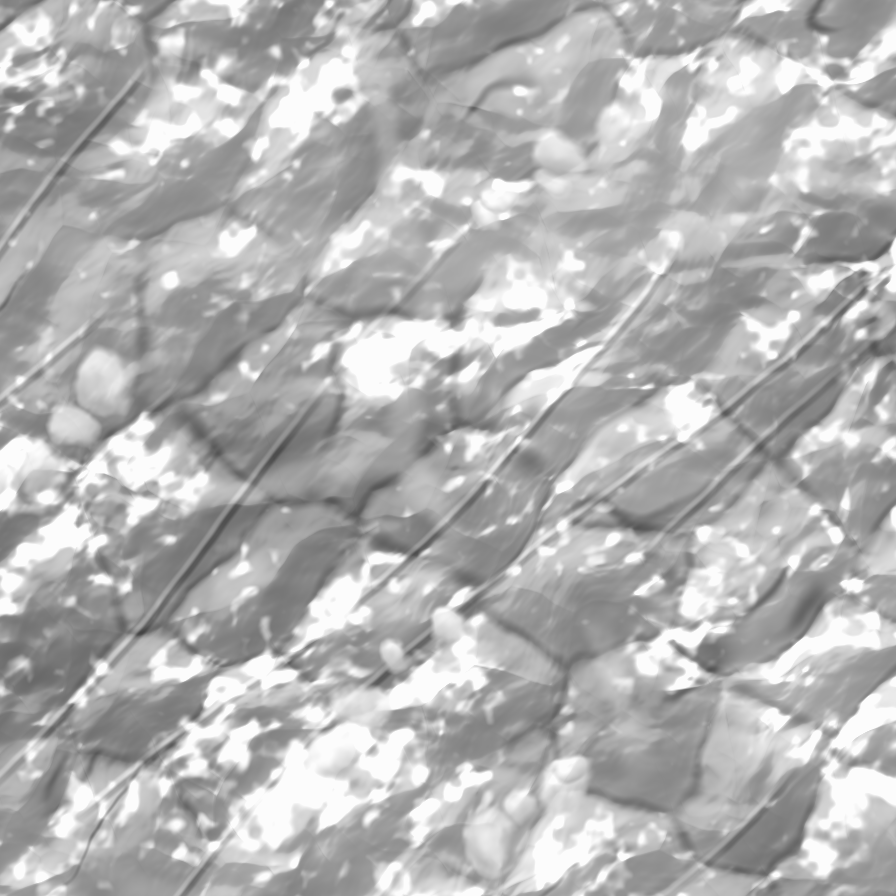
A WebGL 1 fragment shader for this texture:

```glsl
precision highp float;
uniform vec2 u_resolution;

float hash(vec2 p) {
  return fract(sin(dot(p, vec2(127.1, 311.7))) * 43758.5453);
}

float noise(vec2 p) {
  vec2 i = floor(p), f = fract(p);
  f = f * f * (3.0 - 2.0 * f);
  return mix(mix(hash(i), hash(i + vec2(1.0, 0.0)), f.x),
             mix(hash(i + vec2(0.0, 1.0)), hash(i + 1.0), f.x), f.y);
}

float fbm(vec2 p) {
  float sum = 0.0, amp = 0.53;
  for (int i = 0; i < 4; i++) {
    sum += amp * noise(p);
    p = mat2(1.6, 1.2, -1.2, 1.6) * p + 7.3;
    amp *= 0.5;
  }
  return sum;
}

// Distances to the nearest and second nearest cell point
vec2 cells(vec2 p) {
  vec2 near = vec2(8.0), base = floor(p);
  for (int y = -1; y <= 1; y++)
    for (int x = -1; x <= 1; x++) {
      vec2 c = base + vec2(float(x), float(y));
      float d = length(c + 0.15 + 0.7 * vec2(hash(c), hash(c + 41.3)) - p);
      near = d < near.x ? vec2(d, near.x) : vec2(near.x, min(near.y, d));
    }
  return near;
}

vec2 warp(vec2 p) {
  return p + 0.075 * (vec2(fbm(p * 6.0), fbm(p * 6.0 + 31.0)) - 0.5);
}

// x runs along the fibres, y across them
vec2 fibreSpace(vec2 p) {
  return vec2(dot(p, vec2(0.71, 0.70)), dot(p, vec2(-0.70, 0.71)));
}

// Folded tissue: x is height, y is the gap to the nearest fold edge
vec2 tissue(vec2 p) {
  vec2 w = warp(p), q = fibreSpace(w);
  vec2 c = cells(q * vec2(5.2, 7.4) + 3.0);
  vec2 lump = cells(w * vec2(15.0, 17.0) + 8.0);
  float gap = c.y - c.x;
  float h = 0.05 * smoothstep(0.0, 0.7, gap) - 0.03 * c.x;
  h += 0.016 * smoothstep(0.0, 0.6, lump.y - lump.x) * noise(p * 7.0 + 2.0);
  h += 0.034 * fbm(q * vec2(12.0, 22.0)) + 0.008 * noise(p * 52.0);
  return vec2(h, gap);
}

// Fat lobules strung in short chains: x is tone, y is coverage
vec2 fat(vec2 p) {
  vec2 result = vec2(0.9, 0.0);
  p += 0.04 * (vec2(fbm(p * 18.0), fbm(p * 18.0 + 9.0)) - 0.5);
  for (int i = 0; i < 20; i++) {
    float k = float(i), chain = floor(k / 5.0), link = mod(k, 5.0);
    vec2 start = vec2(hash(vec2(chain, 2.7)), fract(0.17 + chain * 0.29));
    vec2 centre = start + link * vec2(0.032, 0.028)
                + 0.035 * (vec2(hash(vec2(k, 5.1)), hash(vec2(k, 8.4))) - 0.5);
    vec2 v = (p - centre) / mix(0.016, 0.034, hash(vec2(k, 3.3)));
    float d = length(v);
    float cover = smoothstep(1.15, 0.7, d);
    float tone = 0.86 + 0.12 * v.y - 0.1 * d * d + 0.16 * noise(p * 60.0);
    result = mix(result, vec2(tone, 1.0), cover);
  }
  return result;
}

// Thin pale strands, each with a dark underside
float strands(vec2 q) {
  float sum = 0.0;
  for (int i = 0; i < 10; i++) {
    float k = float(i);
    float d = q.y - mix(-0.65, 0.7, (k + hash(vec2(k, 1.9))) / 10.0)
            - 0.035 * sin(q.x * 4.0 + k * 2.1);
    float present = smoothstep(0.5, 0.75, noise(vec2(q.x * 4.5, k * 7.7)));
    sum += present * (0.11 * smoothstep(0.005, 0.001, abs(d))
                    - 0.14 * smoothstep(0.006, 0.001, abs(d + 0.006)));
  }
  return sum;
}

void main() {
  vec2 p = gl_FragCoord.xy / u_resolution;
  vec2 q = fibreSpace(warp(p));

  // Relief lit from above
  float e = 0.003;
  vec2 t = tissue(p);
  vec2 slope = vec2(tissue(p + vec2(e, 0.0)).x, tissue(p + vec2(0.0, e)).x) - t.x;
  float lit = -dot(slope / e, vec2(-0.35, 0.94));
  lit /= 1.0 + abs(lit);
  float tone = 0.645 + 0.18 * lit + 0.34 * (fbm(p * 4.5 + 12.0) - 0.5);

  // Creases between folds and short cracks along the fibres
  tone -= 0.13 * smoothstep(0.12, 0.0, t.y) * smoothstep(0.3, 0.6, noise(p * 6.0 + 4.0));
  float crack = smoothstep(0.08, 0.0, abs(noise(q * vec2(7.0, 22.0)) - 0.5));
  tone -= 0.2 * crack * smoothstep(0.6, 0.85, noise(p * 9.0 + 20.0));

  // Smooth pale membrane along wide seams
  vec2 seam = cells(warp(p) * 2.6 + 5.0);
  float membrane = smoothstep(0.13, 0.02, seam.y - seam.x)
                 * smoothstep(0.42, 0.65, noise(p * 5.0 + 50.0));
  tone = mix(tone, 0.76 + 0.1 * lit, 0.65 * membrane);
  tone += strands(fibreSpace(p + 0.2 * (warp(p) - p)));

  // Wet glints gathered on lit patches, each with a soft halo
  float wet = 0.85 * (fbm(p * 6.5 + 70.0) - 0.5) + 0.25 * lit;
  float sparkle = 0.6 * noise(q * vec2(46.0, 62.0)) + 0.4 * noise(p * 88.0);
  float glint = smoothstep(0.56, 1.0, sparkle + wet);
  tone += (0.44 * glint + 0.1 * smoothstep(0.0, 0.3, wet)) * (1.0 - 0.5 * membrane);

  vec2 lobule = fat(p);
  tone = mix(tone, lobule.x + 0.08 * lit, 0.88 * lobule.y);
  gl_FragColor = vec4(vec3(clamp(tone, 0.2, 0.99)), 1.0);
}
```
